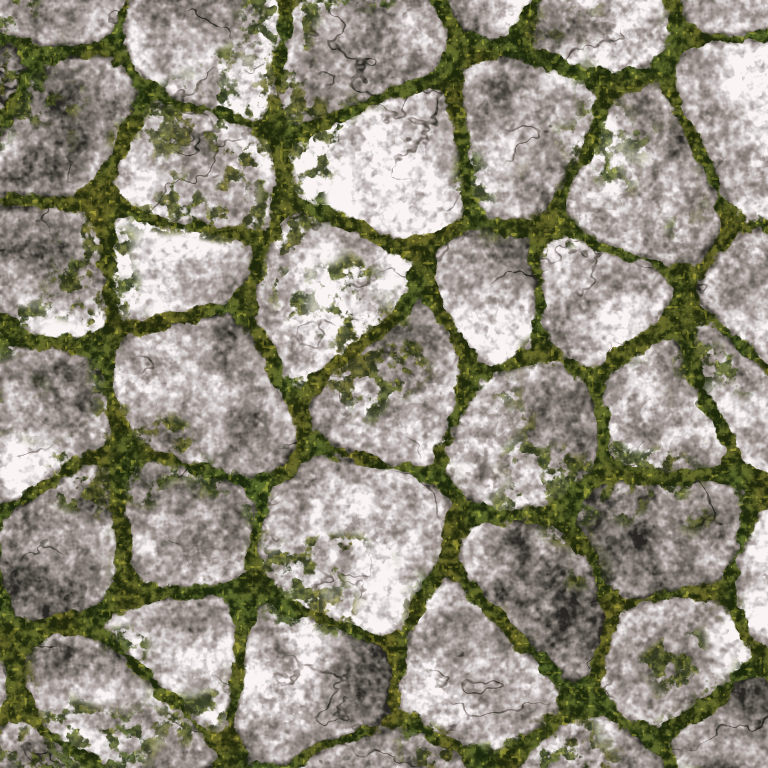
Write a WebGL 2 fragment shader that draws this texture.

```glsl
#version 300 es
precision highp float;
// Weathered flagstones set in moss: a jittered cellular pattern gives the slabs,
// smoothed distances to its borders give round-cornered joints, and layered
// noise adds stains, chipped relief, cracks, grain and creeping moss.
uniform vec2 u_resolution;
out vec4 fragColor;

#define STONES 5.5          // slabs across the canvas
#define JITTER 0.80         // irregularity of the slabs
#define CORNER 15.0         // higher is sharper corners
#define JOINT 0.0068        // half width of the joints
#define FRAY 0.020          // raggedness of the moss border
#define STAIN 0.88          // contrast of broad stains
#define GRAIN 0.50          // contrast of fine grain
#define PATCHES 0.60        // threshold of moss on the slabs
#define BRIGHTNESS 0.655    // mean tone of the slabs

vec2 hash2(vec2 p) {
    vec3 q = fract(vec3(p.xyx) * vec3(0.1031, 0.1030, 0.0973));
    q += dot(q, q.yzx + 33.33);
    return fract((q.xx + q.yz) * q.zy);
}

float noise(vec2 p) {
    vec2 i = floor(p), f = fract(p);
    f = f * f * (3.0 - 2.0 * f);
    float low = mix(hash2(i).x, hash2(i + vec2(1, 0)).x, f.x);
    float high = mix(hash2(i + vec2(0, 1)).x, hash2(i + vec2(1, 1)).x, f.x);
    return mix(low, high, f.y);
}

// Layered noise, scaled to 0..1
float layers(vec2 p, int count) {
    float sum = 0.0, total = 0.0, weight = 1.0;
    for (int i = 0; i < count; i++) {
        sum += weight * noise(p);
        total += weight;
        weight *= 0.55;
        p = mat2(1.6, 1.2, -1.2, 1.6) * p + 17.3;
    }
    return sum / total;
}

vec2 site(vec2 cell) {
    return cell + 0.5 + JITTER * (hash2(cell + 40.0) - 0.5);
}

// Returns the slab's cell in xy and the rounded border distance in z
vec3 slab(vec2 p) {
    vec2 home = floor(p), nearest = home;
    float best = 100.0;
    for (int y = -2; y <= 2; y++)
    for (int x = -2; x <= 2; x++) {
        vec2 cell = home + vec2(x, y);
        float d = distance(p, site(cell));
        if (d < best) { best = d; nearest = cell; }
    }
    vec2 center = site(nearest);
    float sum = 0.0;
    for (int y = -2; y <= 2; y++)
    for (int x = -2; x <= 2; x++) {
        if (x == 0 && y == 0) continue;
        vec2 other = site(nearest + vec2(x, y));
        float d = dot(0.5 * (center + other) - p, normalize(other - center));
        sum += exp(-CORNER * d);
    }
    return vec3(nearest, -log(sum) / CORNER);
}

vec3 stoneColor(vec2 p, vec2 id, float border) {
    vec2 shift = 31.0 * hash2(id + 7.0);
    float broad = layers(p * 6.5 + shift, 5);
    float mottle = layers(p * 32.0 + shift, 4);
    float grain = layers(p * 150.0, 2);

    // Chipped surface lit from the upper left
    vec2 r = p * 11.0 + shift.yx;
    float relief = layers(r, 4) - layers(r + vec2(-0.06, 0.07), 4);

    float tone = BRIGHTNESS + 0.18 * (hash2(id + 3.0).y - 0.5);
    tone += STAIN * (broad - 0.5) + 0.55 * (mottle - 0.5);
    tone += GRAIN * (grain - 0.5) + 0.7 * relief;

    // Pale crust and dark pitted stains
    float crust = smoothstep(0.50, 0.62, broad) * smoothstep(0.50, 0.60, layers(p * 75.0, 3));
    float pits = smoothstep(0.50, 0.36, broad) * smoothstep(0.52, 0.64, layers(p * 55.0 + 9.0, 3));
    tone += 0.13 * crust - 0.14 * pits;

    // Thin broken cracks
    float vein = abs(layers(p * vec2(8.0, 10.0) + shift + 5.0, 5) - 0.5);
    float broken = smoothstep(0.52, 0.66, layers(p * 9.0 + shift.yx + 3.0, 3));
    tone -= 0.28 * broken * (1.0 - smoothstep(0.002, 0.014, vein));

    // Worn pale shoulder falling to a dark foot
    tone += 0.06 * smoothstep(0.030, 0.012, border);
    tone -= 0.26 * smoothstep(0.012, 0.004, border);
    tone = clamp(tone, 0.16, 0.98);

    vec3 tint = mix(vec3(1.0, 0.95, 0.88), vec3(1.0, 0.935, 0.915), smoothstep(0.35, 0.66, tone));
    tint = mix(tint, vec3(1.0, 0.975, 0.975), smoothstep(0.64, 0.84, tone));
    return tone * tint;
}

vec3 mossColor(vec2 p) {
    float tuft = layers(p * 130.0 + 5.0, 3);
    float clump = noise(p * 24.0);
    vec3 color = mix(vec3(0.11, 0.16, 0.05), vec3(0.35, 0.42, 0.18), smoothstep(0.25, 0.78, tuft));
    color = mix(color, color * vec3(1.25, 1.0, 0.9), clump);
    return color + vec3(0.20, 0.18, 0.06) * smoothstep(0.74, 0.90, noise(p * 210.0));
}

void main() {
    vec2 p = gl_FragCoord.xy / u_resolution.y;
    float pixel = 1.0 / u_resolution.y;
    vec2 wobble = vec2(layers(p * 14.0, 3), layers(p * 14.0 + 50.0, 3)) - 0.5;
    vec3 cell = slab(p * STONES + 0.13 * wobble);
    float border = cell.z / STONES;

    // Moss fills the joints and creeps over the slabs in patches
    float fray = layers(p * 55.0, 4) - 0.5;
    float width = JOINT * (0.55 + 0.9 * noise(p * 8.0));
    float joint = 1.0 - smoothstep(-pixel, 1.5 * pixel, border - width - FRAY * fray);
    float creep = layers(p * 8.0 + 70.0, 3) + 0.10 * smoothstep(0.035, 0.0, border);
    float patchy = smoothstep(PATCHES - 0.04, PATCHES + 0.10, creep);
    patchy *= smoothstep(0.46, 0.60, layers(p * 62.0 + 20.0, 4));

    vec3 color = stoneColor(p, cell.xy, border);
    color = mix(color, mossColor(p), max(joint, 0.85 * patchy));
    fragColor = vec4(color, 1.0);
}
```
